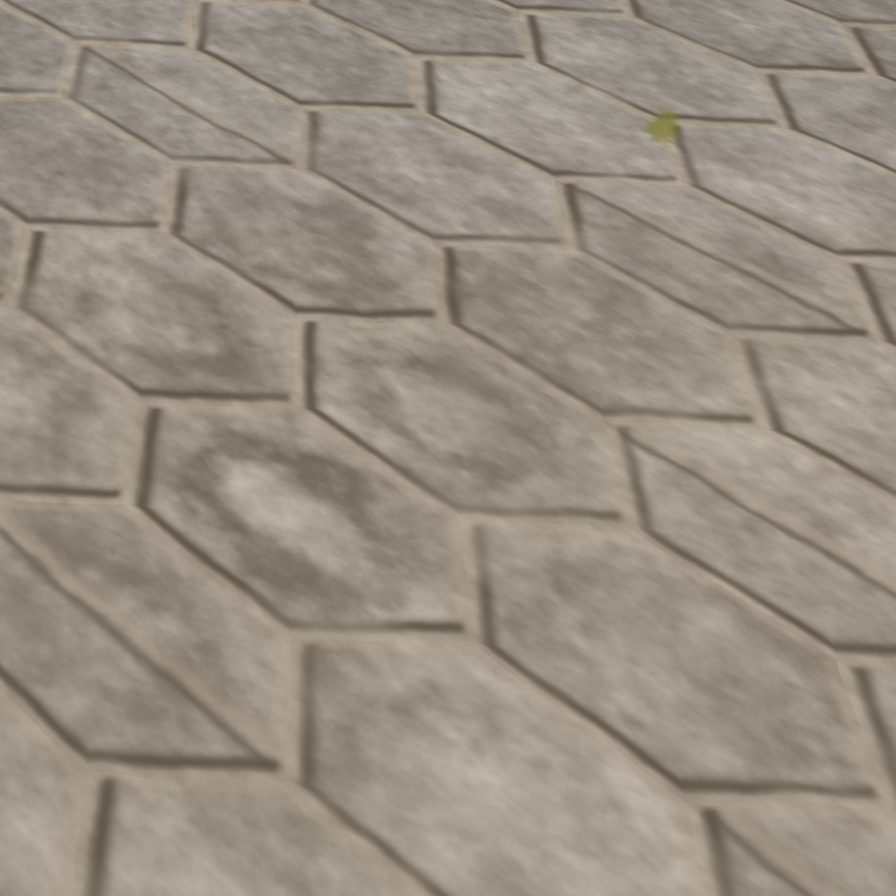
Write a WebGL 2 fragment shader that draws this texture.

```glsl
#version 300 es
precision highp float;
// Worn hexagonal stone paving receding in perspective, with sandy joints and shaded edges.

#define JOINT 0.036      // half width of the sandy joint, in tile units
#define SHADE 0.036      // width of the shaded line beside a joint
#define WOBBLE 0.035     // irregularity of the tile outlines
#define MOTTLE 0.23      // strength of the stone mottling
#define RING_RADIUS 0.29 // radius of the worn rings
#define RING_DARK 0.17   // darkness of the worn rings
#define STONE vec3(0.622, 0.582, 0.530)
#define SAND vec3(0.655, 0.610, 0.545)
#define SHADOW vec3(0.375, 0.335, 0.290)
#define MOSS vec3(0.50, 0.49, 0.22)

uniform vec2 u_resolution;
out vec4 fragColor;

float hash(vec2 p) {
  return fract(sin(dot(p, vec2(127.1, 311.7))) * 43758.5453);
}

float noise(vec2 p) {
  vec2 i = floor(p), f = fract(p);
  f = f * f * (3.0 - 2.0 * f);
  return mix(mix(hash(i), hash(i + vec2(1, 0)), f.x),
             mix(hash(i + vec2(0, 1)), hash(i + vec2(1, 1)), f.x), f.y);
}

float fbm(vec2 p) {
  float sum = 0.0, amp = 0.5;
  for (int k = 0; k < 5; k++) {
    sum += amp * noise(p);
    p = mat2(1.6, 1.2, -1.2, 1.6) * p + 7.3;
    amp *= 0.5;
  }
  return sum;
}

// Canvas position to lattice coordinates on the ground plane.
vec2 toGround(vec2 uv) {
  mat3 view = mat3(0.1999, -0.0680, 0.073,
                   0.1204, 0.1569, -0.148,
                   0.3281, 0.4557, 1.0);
  vec3 g = inverse(view) * vec3(uv.x, 1.0 - uv.y, 1.0);
  return g.xy / g.z + vec2(1.0, 2.0) / 3.0;
}

// Lattice axes meet at 120 degrees, giving regular hexagons.
vec2 toPlane(vec2 q) {
  return vec2(q.x - 0.5 * q.y, 0.8660 * q.y);
}

// Nearest tile centre, in lattice coordinates.
vec2 nearestTile(vec2 q) {
  vec2 best = floor(q);
  float bestDist = 9.0;
  for (int k = 0; k < 4; k++) {
    vec2 cell = floor(q) + vec2(k & 1, k >> 1);
    float d = length(toPlane(q - cell));
    if (d < bestDist) { bestDist = d; best = cell; }
  }
  return best;
}

float band(float x, float width) {
  return exp(-x * x / (width * width));
}

void main() {
  vec2 uv = gl_FragCoord.xy / u_resolution;
  vec2 q = toGround(uv);
  vec2 ground = toPlane(q);
  q += WOBBLE * (vec2(fbm(ground * 5.0), fbm(ground * 5.0 + 31.0)) - 0.5);
  vec2 tile = nearestTile(q);
  vec2 p = toPlane(q - tile);
  float rnd = hash(tile + 3.7);

  // Signed position along the three edge normals.
  vec3 side = vec3(p.x, dot(p, vec2(-0.5, 0.866)), dot(p, vec2(0.5, 0.866)));
  vec3 reach = abs(side);
  float edge = 0.5 - max(reach.x, max(reach.y, reach.z));
  float shaded = 0.5 + min(side.x, min(-side.y, side.z));

  // Stone face: tone per tile, broad stains and fine grain.
  float stain = fbm(ground * 4.0 + tile * 5.0);
  float grain = fbm(ground * 17.0 + 11.0);
  vec3 color = STONE + 0.05 * (rnd - 0.5);
  color += MOTTLE * (stain - 0.48) + 0.17 * (grain - 0.48);
  color += 0.035 * (0.45 - uv.y);
  color = mix(color, vec3(dot(color, vec3(0.333))), 0.35 * smoothstep(0.4, 1.0, uv.y));

  // Worn rings, strongest in the trodden area left of the middle.
  vec2 fromWear = uv - vec2(0.32, 0.46);
  float wear = clamp(exp(-9.0 * dot(fromWear, fromWear)) * (0.6 + 0.5 * rnd), 0.0, 1.0);
  float radius = length(p) + 0.3 * (fbm(ground * 6.0 + 50.0) - 0.48);
  float ring = band(radius - RING_RADIUS, 0.085);
  color -= RING_DARK * wear * ring * smoothstep(0.2, 0.6, stain + 0.4 * grain);
  color += 0.05 * wear * band(radius, 0.17);

  // Split stones: a ragged seam across a few tiles.
  float split = float(mod(tile.x + tile.y, 4.0) == 0.0 && tile.y != 0.0);
  float seam = p.x + 0.08 * (fbm(ground * 4.0 + 90.0) - 0.48);
  color = mix(color, SHADOW, 0.6 * split * band(seam, 0.025));
  color = mix(color, SAND, 0.45 * split * band(seam - 0.055, 0.03));

  // Sandy joint, then the shaded line on the lower and left edges.
  float joint = 1.0 - smoothstep(JOINT - 0.018, JOINT + 0.018, edge);
  vec3 sand = SAND + 0.14 * (grain - 0.48) + 0.08 * (stain - 0.48);
  color = mix(color, sand, 0.85 * joint);
  float line = band(shaded - JOINT - 0.5 * SHADE, 0.7 * SHADE);
  line *= smoothstep(0.0, JOINT, edge);
  line *= 0.45 + 0.5 * smoothstep(0.25, 0.65, fbm(ground * 2.5 + 20.0));
  color = mix(color, SHADOW, line);

  // A tuft of moss in one joint.
  float tuft = length(uv - vec2(0.742, 0.857)) + 0.02 * (grain - 0.5);
  color = mix(color, MOSS, 0.75 * (1.0 - smoothstep(0.008, 0.024, tuft)));

  fragColor = vec4(clamp(color, 0.0, 1.0), 1.0);
}
```
